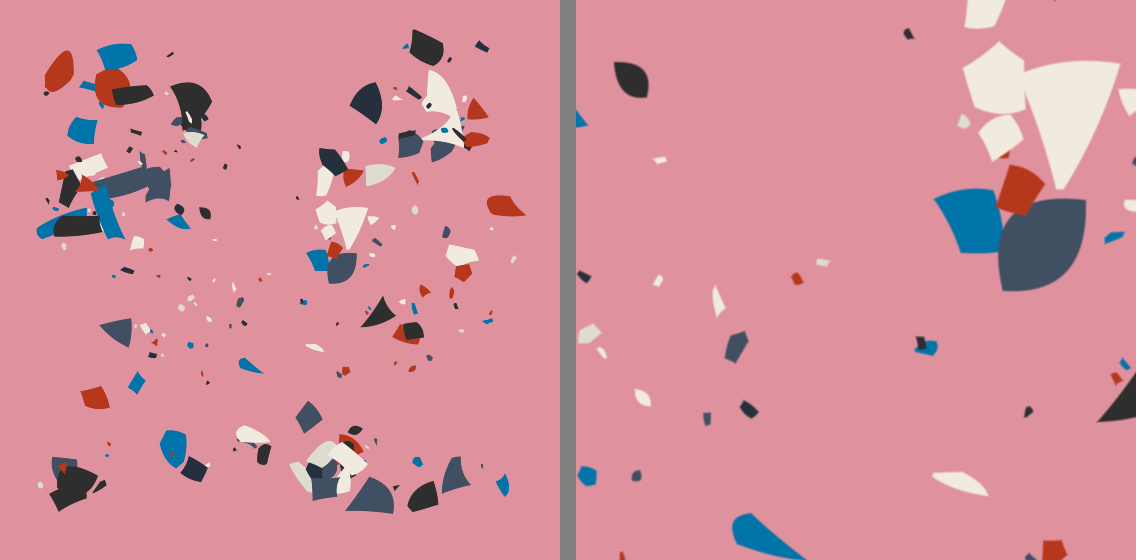
Left: the whole. Right: its middle third, enlarged.
This pattern is drawn by a three.js fragment shader. Its source:

```glsl
// Terrazzo: scattered curved stone chips in loose clusters on flat pink.
varying vec2 vUv;

vec4 hash4(float n) {
  vec4 p = fract(vec4(n) * vec4(0.1031, 0.1030, 0.0973, 0.1099));
  p += dot(p, p.wzxy + 33.33);
  return fract((p.xxyz + p.yzzw) * p.zywx);
}

// Stone colours, weighted towards the darks and creams.
vec3 chipColor(float pick) {
  if (pick < 0.15) return vec3(0.18, 0.18, 0.18);
  if (pick < 0.28) return vec3(0.15, 0.19, 0.24);
  if (pick < 0.40) return vec3(0.25, 0.31, 0.38);
  if (pick < 0.56) return vec3(0.94, 0.92, 0.87);
  if (pick < 0.67) return vec3(0.87, 0.86, 0.81);
  if (pick < 0.83) return vec3(0.00, 0.45, 0.66);
  return vec3(0.71, 0.22, 0.11);
}

// Distance to a shard bounded by two to five bowed edges.
float shard(vec2 p, float radius, float stretch, float pick, float seed) {
  vec2 scale = vec2(1.0 / stretch, stretch) / radius;
  vec2 q = p * scale;
  float sides = pick < 0.12 ? 2.0 : pick < 0.36 ? 3.0 : pick < 0.8 ? 4.0 : 5.0;
  float dist = (length(q) - 1.5) * radius / stretch;
  for (int e = 0; e < 5; e++) {
    if (float(e) >= sides) break;
    vec4 h = hash4(seed + float(e) * 7.3);
    float angle = 6.28319 * (float(e) + 0.32 * (h.x - 0.5)) / sides;
    vec2 normal = vec2(cos(angle), sin(angle));
    vec2 tangent = vec2(-normal.y, normal.x);
    float along = dot(q, tangent);
    float bow = sides < 3.0 ? mix(0.3, 0.55, h.y) : mix(-0.2, 0.38, h.y);
    float edge = dot(q, normal) - mix(0.4, 0.95, h.z) + bow * along * along;
    vec2 slope = (normal + 2.0 * bow * along * tangent) * scale;
    dist = max(dist, edge / length(slope));
  }
  return dist;
}

void main() {
  vec3 color = vec3(0.875, 0.57, 0.62);
  for (int i = 0; i < 216; i++) {
    float id = float(i);
    vec4 cluster = hash4(floor(id / 3.0) * 3.17 + 211.7);
    vec4 place = hash4(id * 1.37 + 17.3);
    vec4 form = hash4(id * 2.11 + 503.9);

    // Chips gather around shared anchors inside a ragged square.
    vec2 center = 0.5 + (cluster.xy - 0.5) * 0.77 + (place.xy - 0.5) * 0.12;

    // Fine fragments lie mostly in the middle, larger ones outside.
    float outward = smoothstep(0.05, 0.42, length(center - 0.5));
    float radius = 0.004 + 0.035 * pow(form.x, mix(3.6, 2.3, outward));

    vec2 p = vUv - center;
    if (dot(p, p) > 9.0 * radius * radius) continue;

    float turn = 6.28319 * place.z;
    p = mat2(cos(turn), -sin(turn), sin(turn), cos(turn)) * p;
    float stretch = 1.05 + 0.65 * form.y * form.y;
    float dist = shard(p, radius, stretch, form.z, id * 41.7 + 3.1);
    color = mix(color, chipColor(form.w), 1.0 - smoothstep(-0.001, 0.001, dist));
  }
  gl_FragColor = vec4(color, 1.0);
}
```
